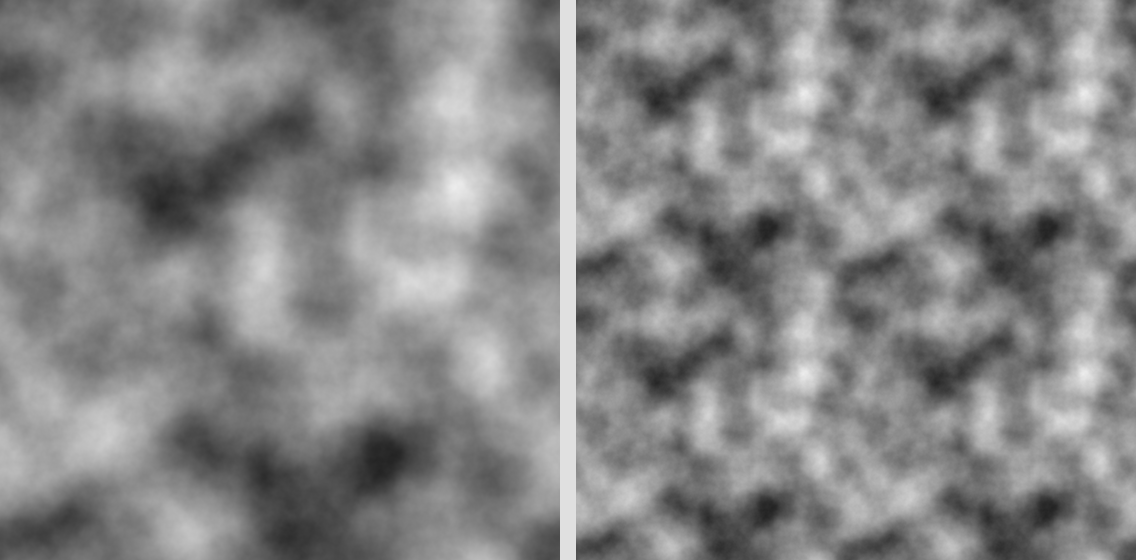
Left: one tile. Right: repeated 2 by 2.
Reproduce this texture procedurally as a WebGL 2 fragment shader.

```glsl
#version 300 es
precision highp float;

// Soft grey clouds: the broad shapes are a sum of plane waves with whole
// wave numbers and random phases, the detail is octaves of gradient noise
// whose lattice wraps. Both repeat exactly, so the canvas tiles.

uniform vec2 u_resolution;
out vec4 fragColor;

const float TAU = 6.28318;

float hash(vec2 p) {
    return fract(sin(dot(p, vec2(127.1, 311.7))) * 43758.5453);
}

// Broad shapes: one wave for each direction and size, weaker when finer
float broadWaves(vec2 uv) {
    float sum = 0.0;
    for (int y = 0; y <= 7; y++) {
        for (int x = -7; x <= 7; x++) {
            vec2 wave = vec2(x, y);
            float size = dot(wave, wave);
            bool mirrored = y == 0 && x <= 0;
            if (mirrored || size > 52.0) continue;
            float phase = hash(wave + 23.0);
            sum += cos(TAU * (dot(wave, uv) + phase)) / (size + 6.0);
        }
    }
    return sum;
}

// Slope contribution of one wrapped lattice corner
float corner(vec2 cell, vec2 toPoint, float period) {
    float angle = TAU * hash(mod(cell, period) + period * 1.7);
    return dot(vec2(cos(angle), sin(angle)), toPoint);
}

float gradientNoise(vec2 p, float period) {
    vec2 cell = floor(p);
    vec2 f = p - cell;
    vec2 blend = f * f * f * (f * (f * 6.0 - 15.0) + 10.0);
    vec2 e = vec2(1.0, 0.0);
    float bottom = mix(corner(cell, f, period),
                       corner(cell + e.xy, f - e.xy, period), blend.x);
    float top = mix(corner(cell + e.yx, f - e.yx, period),
                    corner(cell + e.xx, f - e.xx, period), blend.x);
    return mix(bottom, top, blend.y);
}

// Detail: each octave has twice the repeats and about half the strength
float detail(vec2 uv) {
    float sum = 0.0;
    float amplitude = 1.0;
    float period = 12.0;
    for (int octave = 0; octave < 5; octave++) {
        // Shift each octave so that the lattices do not line up
        vec2 shift = float(octave) * vec2(0.37, 0.61);
        sum += amplitude * gradientNoise(uv * period + shift, period);
        amplitude *= 0.48;
        period *= 2.0;
    }
    return sum;
}

void main() {
    vec2 uv = gl_FragCoord.xy / u_resolution;
    float grey = 0.52 + 0.39 * broadWaves(uv) + 0.127 * detail(uv);
    fragColor = vec4(vec3(clamp(grey, 0.0, 1.0)), 1.0);
}
```
